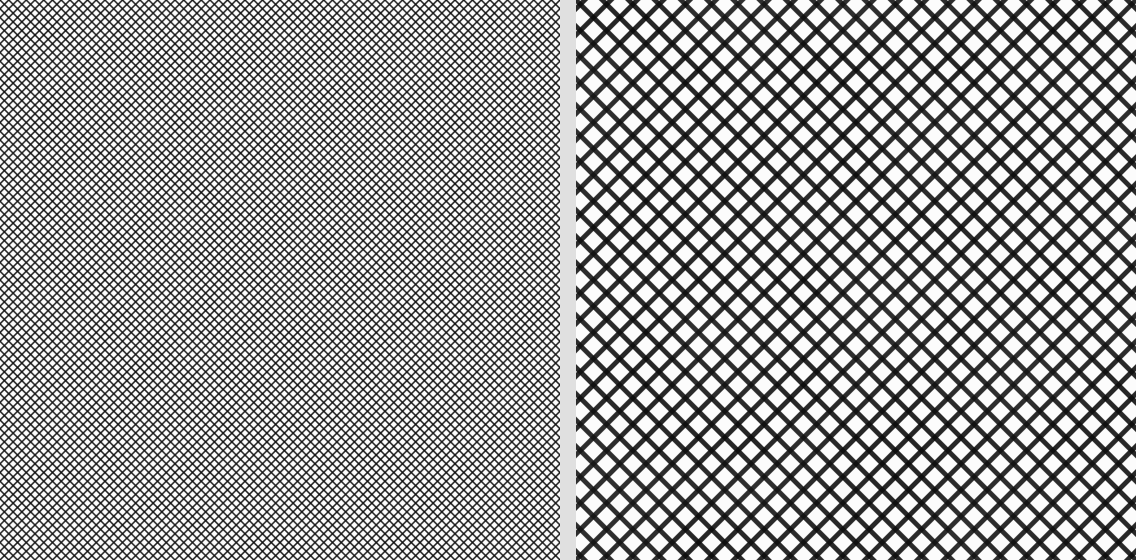
Left: the whole. Right: its middle third, enlarged.
A three.js fragment shader for this pattern:

```glsl
// Fine diagonal crosshatch mesh of unevenly inked strands, 64 by 64 repeats.
varying vec2 vUv;

float hash(vec2 p) {
  vec3 q = fract(vec3(p.xyx) * 0.1031);
  q += dot(q, q.yzx + 33.33);
  return fract((q.x + q.y) * q.z);
}

// Value noise that wraps after period lattice steps
float wrappedNoise(vec2 p, float period) {
  vec2 corner = floor(p);
  vec2 blend = smoothstep(0.0, 1.0, fract(p));
  vec2 near = mod(corner, period);
  vec2 far = mod(corner + 1.0, period);
  float bottom = mix(hash(near), hash(vec2(far.x, near.y)), blend.x);
  float top = mix(hash(vec2(near.x, far.y)), hash(far), blend.x);
  return mix(bottom, top, blend.y);
}

// Coverage of evenly spaced strands, one at each whole value of coord
float strand(float coord) {
  float dist = abs(fract(coord + 0.5) - 0.5);
  float softness = 0.5 * fwidth(coord);
  return 1.0 - smoothstep(0.13 - softness, 0.13 + softness, dist);
}

void main() {
  vec2 cell = vUv * 64.0;

  // Rising and falling strands, slightly translucent so crossings are darker
  float rising = 0.89 * strand(cell.x - cell.y);
  float falling = 0.89 * strand(cell.x + cell.y);
  float ink = 1.0 - (1.0 - rising) * (1.0 - falling);

  // Ink tone drifts gently from one group of repeats to the next
  float drift = wrappedNoise(vUv * 32.0, 32.0) - 0.5;
  vec3 strandColor = vec3(0.065 + 0.05 * drift);
  vec3 paper = vec3(0.99);
  gl_FragColor = vec4(mix(paper, strandColor, ink), 1.0);
}
```
